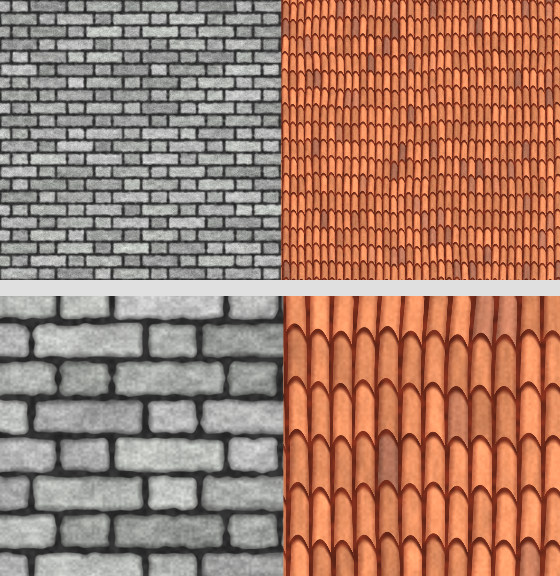
Top: the whole. Bottom: its middle third, enlarged.
Give the GLSL for this texture, as a WebGL 1 fragment shader.

```glsl
precision highp float;
// Two square panels side by side: a grey running-bond brick wall of long and
// short stones, and a clay roof of arched tiles. Both are grids with hashed
// tints per cell; value noise roughens the edges and weathers the faces.

uniform vec2 u_resolution;

#define BRICK_ROWS 22.0
#define BRICK_PAIRS 5.0
#define LONG_SHARE 0.68
#define HALF_JOINT 0.0034
#define TILE_COLUMNS 36.0
#define TILE_ROWS 16.0
#define ARCH_HEIGHT 0.28
#define GROOVE 0.17
#define PANEL_SPLIT 1.004

float hash(vec2 p) {
  return fract(sin(dot(p, vec2(127.1, 311.7))) * 43758.55);
}

float noise(vec2 p) {
  vec2 i = floor(p), f = fract(p);
  f = f * f * (3.0 - 2.0 * f);
  return mix(mix(hash(i), hash(i + vec2(1.0, 0.0)), f.x),
             mix(hash(i + vec2(0.0, 1.0)), hash(i + vec2(1.0)), f.x), f.y);
}

float fbm(vec2 p) {
  float sum = 0.0, weight = 0.5;
  for (int i = 0; i < 4; i++) {
    sum += weight * noise(p);
    p = p * 2.03 + 17.3;
    weight *= 0.5;
  }
  return sum;
}

float roundedBox(vec2 p, vec2 halfSize, float radius) {
  vec2 q = abs(p) - halfSize + radius;
  return length(max(q, 0.0)) + min(max(q.x, q.y), 0.0) - radius;
}

vec3 brickWall(vec2 p, float pixel) {
  // Rows count from the top; alternate rows shift by about half a pair.
  float y = (1.0 - p.y) * BRICK_ROWS;
  float row = floor(y);
  float x = p.x * BRICK_PAIRS - 0.52 * (1.0 - mod(row, 2.0));
  float along = fract(x);
  float isShort = step(LONG_SHARE, along);
  float center = mix(0.5 * LONG_SHARE, 0.5 + 0.5 * LONG_SHARE, isShort);
  float halfWidth = 0.5 * mix(LONG_SHARE, 1.0 - LONG_SHARE, isShort);
  vec2 id = vec2(floor(x) * 2.0 + isShort, row);

  // Stone outline with a chipped, wavy edge.
  vec2 local = vec2((along - center) / BRICK_PAIRS, (fract(y) - 0.5) / BRICK_ROWS);
  vec2 halfSize = vec2(halfWidth / BRICK_PAIRS, 0.5 / BRICK_ROWS) - HALF_JOINT;
  float d = roundedBox(local, halfSize, 0.007);
  d += (noise(p * 95.0) - 0.5) * 0.0045;

  // Face tint, blotches, fine grain and worn dark rim.
  float tint = mix(0.56, 0.74, hash(id));
  float blotch = (fbm(p * vec2(55.0, 85.0) + id * 3.7) - 0.47) * 0.3;
  float grain = (noise(p * 310.0) - 0.5) * 0.12;
  float rim = smoothstep(-0.001, 0.007, -d);
  vec3 face = vec3(tint + blotch + grain) * mix(0.64, 1.04, rim);
  face *= mix(vec3(1.0), vec3(0.99, 1.01, 0.98), hash(id + 9.0));

  vec3 mortar = vec3(0.13 + 0.1 * noise(p * 180.0));
  return mix(mortar, face, smoothstep(pixel, -pixel, d - 0.0003));
}

vec3 tileRoof(vec2 p, float pixel) {
  const vec3 lightClay = vec3(0.96, 0.60, 0.41);
  const vec3 midClay = vec3(0.73, 0.39, 0.26);
  const vec3 darkClay = vec3(0.43, 0.15, 0.09);
  const vec3 agedClay = vec3(0.72, 0.47, 0.39);

  // Hand-laid columns wander a little; each has its own height offset.
  float x = p.x * TILE_COLUMNS + (noise(vec2(p.x * 9.0, p.y * 7.0)) - 0.5) * 0.3;
  float column = floor(x);
  float across = fract(x);
  float bend = 2.0 * across - 1.0;
  float y = p.y * TILE_ROWS + ARCH_HEIGHT * bend * bend;
  y += (hash(vec2(column, 4.0)) - 0.5) * 0.2 + (noise(p * 5.0) - 0.5) * 0.25;
  float up = fract(y);
  vec2 id = vec2(column, floor(y));

  // Barrel shading: deep groove on the left, soft falloff on the right.
  float grooveWidth = GROOVE * (0.75 + 0.5 * up) + 0.05 * (hash(id + 5.0) - 0.5);
  float aa = pixel * TILE_COLUMNS;
  float lit = smoothstep(grooveWidth, grooveWidth + 0.3, across)
            * (1.0 - 0.75 * smoothstep(0.78, 1.0, across));
  float groove = 1.0 - smoothstep(grooveWidth - 0.5 * aa, grooveWidth + 0.5 * aa, across);
  groove = max(groove, smoothstep(1.0 - 0.5 * aa, 1.0, across));

  // Tints per tile, aged tiles, streaks and speckle.
  vec3 clay = mix(midClay, lightClay, lit);
  float aged = smoothstep(0.84, 0.96, hash(id + 21.0));
  clay = mix(clay, agedClay * mix(0.72, 1.0, lit), aged * 0.75);
  clay *= mix(0.87, 1.08, hash(id));
  clay *= 0.89 + 0.22 * fbm(vec2(p.x * 150.0, p.y * 45.0));
  clay += (noise(p * 290.0) - 0.5) * 0.06;

  // Shadow beneath the arched lip of the tile above.
  float lip = up - step(0.5, up);
  float shadow = smoothstep(-0.17, -0.04, lip)
               * (1.0 - smoothstep(0.0, pixel * TILE_ROWS, lip));
  float shade = max(groove * 0.92, shadow * 0.95);
  return mix(clay, darkClay * (0.75 + 0.5 * noise(p * 130.0)), shade);
}

void main() {
  vec2 p = gl_FragCoord.xy / u_resolution * vec2(2.0, 1.0);
  float pixel = 1.0 / u_resolution.y;
  vec3 wall = brickWall(p, pixel);
  vec3 roof = tileRoof(p - vec2(PANEL_SPLIT, 0.0), pixel);
  float side = smoothstep(-pixel, pixel, p.x - PANEL_SPLIT);
  gl_FragColor = vec4(clamp(mix(wall, roof, side), 0.0, 1.0), 1.0);
}
```
